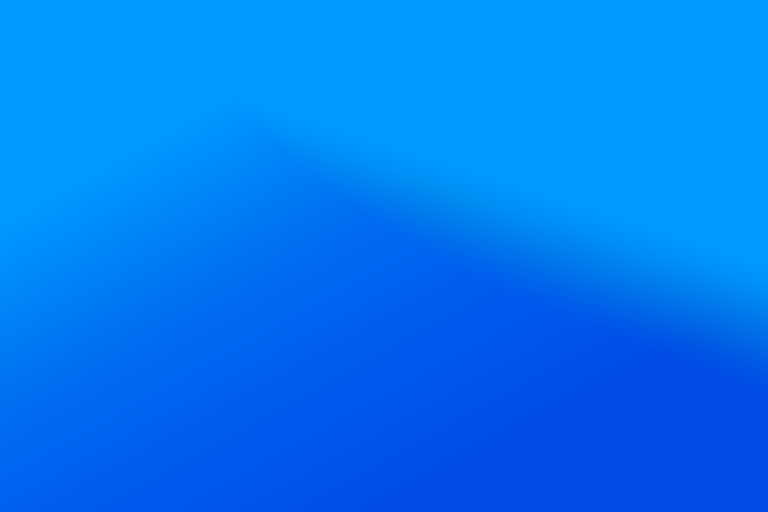
This background is drawn by a WebGL 1 fragment shader. Its source:

```glsl
precision highp float;
// A soft blue ridge under a flat bright sky. The left slope is a gradient by
// distance from a slanted line through the peak; the right slope fades into
// the sky across a band that widens away from the peak.

uniform vec2 u_resolution;

// Linear ramp from 0 to 1 between two depths.
float ramp(float from, float to, float x) {
  return clamp((x - from) / (to - from), 0.0, 1.0);
}

// Colour of the ridge at a depth below its left slope.
vec3 ridgeColor(float depth) {
  vec3 color = vec3(0.0, 0.6, 1.0);
  color = mix(color, vec3(0.0, 0.5, 0.96), ramp(0.0, 0.18, depth));
  color = mix(color, vec3(0.0, 0.425, 0.945), ramp(0.18, 0.33, depth));
  color = mix(color, vec3(0.0, 0.37, 0.935), ramp(0.33, 0.52, depth));
  color = mix(color, vec3(0.0, 0.33, 0.92), ramp(0.52, 0.71, depth));
  return mix(color, vec3(0.0, 0.29, 0.9), ramp(0.71, 0.86, depth));
}

void main() {
  // Offset from the peak in canvas heights, y pointing down.
  vec2 uv = gl_FragCoord.xy / u_resolution.y;
  vec2 offset = vec2(uv.x, 1.0 - uv.y) - vec2(0.459, 0.186);

  vec3 sky = vec3(0.0, 0.6, 1.0);
  vec3 ridge = ridgeColor(dot(offset, vec2(0.484, 0.875)));

  // Right slope: a straight upper edge and a widening fade below it.
  float run = max(offset.x, 0.0);
  float width = 0.332 * run / (run + 0.293) + 0.002;
  float fade = ramp(0.0, 1.0, (offset.y - 0.319 * run) / width);
  fade = mix(fade, smoothstep(0.0, 1.0, fade), 0.4);
  if (offset.x < 0.0) fade = 1.0;

  // The fade dulls slightly in the middle, more so far from the peak.
  vec3 color = mix(sky, ridge, fade);
  color.b -= 0.16 * fade * (1.0 - fade) * ramp(0.0, 0.4, run);

  gl_FragColor = vec4(color, 1.0);
}
```
